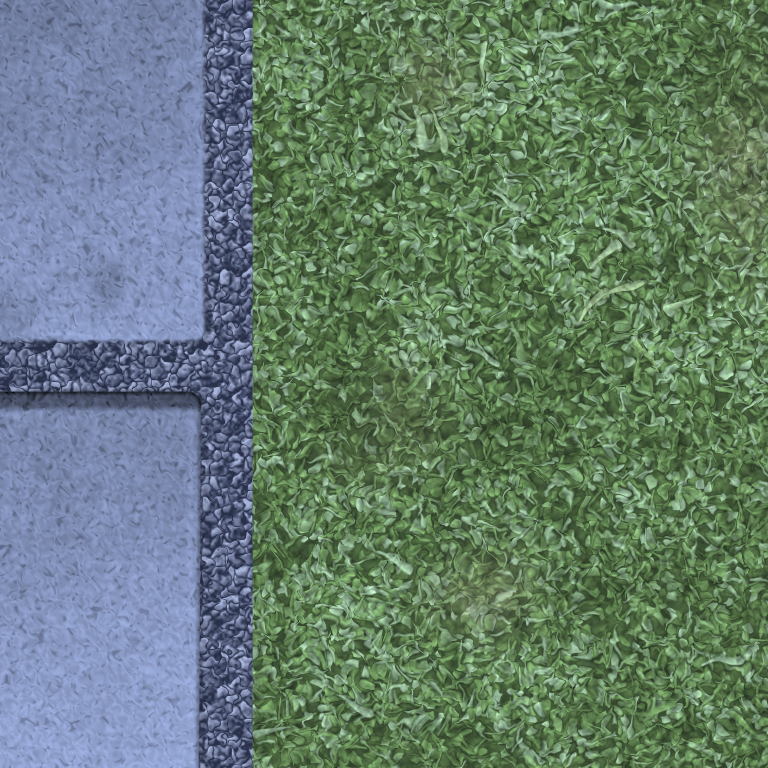
Give the GLSL for this texture, as a WebGL 2 fragment shader.

```glsl
#version 300 es
precision highp float;
// Two bluish concrete slabs with gravel joints beside a lawn of grass and clover.
// Slabs are rounded boxes with value noise, gravel is a warped Voronoi pattern, and
// the lawn is built from layers of jittered, randomly turned and warped capsules.
uniform vec2 u_resolution;
out vec4 fragColor;

const vec3 SLAB = vec3(0.51, 0.57, 0.73);
const vec3 STONE_DARK = vec3(0.16, 0.19, 0.29);
const vec3 STONE_LIGHT = vec3(0.66, 0.71, 0.86);
const vec3 SOIL = vec3(0.18, 0.24, 0.16);
const vec3 LEAF_DARK = vec3(0.28, 0.38, 0.23);
const vec3 LEAF_MID = vec3(0.39, 0.53, 0.33);
const vec3 LEAF_PALE = vec3(0.52, 0.64, 0.54);
const vec3 STRAW = vec3(0.60, 0.67, 0.50);
const vec3 DRY = vec3(0.42, 0.42, 0.34);
const float LAWN_X = 0.329;

float hash(vec2 p) {
  return fract(sin(dot(p, vec2(127.1, 311.7))) * 43758.5453);
}

vec2 hash2(vec2 p) {
  return vec2(hash(p), hash(p + 37.3));
}

float noise(vec2 p) {
  vec2 i = floor(p), f = fract(p);
  f = f * f * (3.0 - 2.0 * f);
  return mix(mix(hash(i), hash(i + vec2(1, 0)), f.x),
             mix(hash(i + vec2(0, 1)), hash(i + vec2(1, 1)), f.x), f.y);
}

float fbm(vec2 p) {
  float sum = 0.0, amp = 0.53;
  for (int i = 0; i < 4; i++) {
    sum += amp * noise(p);
    p = mat2(1.6, 1.2, -1.2, 1.6) * p + 5.7;
    amp *= 0.5;
  }
  return sum;
}

vec2 warp(vec2 p, float scale, float amount) {
  return p + amount * (vec2(noise(p * scale), noise(p * scale + 19.0)) - 0.5);
}

float roundBox(vec2 p, vec2 low, vec2 high, float r) {
  vec2 q = abs(p - 0.5 * (low + high)) - 0.5 * (high - low) + r;
  return length(max(q, 0.0)) + min(max(q.x, q.y), 0.0) - r;
}

float blob(vec2 p, vec2 center, vec2 size) {
  vec2 q = (p - center) / size;
  return exp(-dot(q, q));
}

// Pebbles: lit facets with broad uneven dark gaps
vec3 gravel(vec2 p, float scale) {
  vec2 q = warp(p, 120.0, 0.014) * scale, cell = floor(q), toStone = vec2(0), id = vec2(0);
  float near = 9.0, next = 9.0;
  for (int y = -1; y <= 1; y++)
    for (int x = -1; x <= 1; x++) {
      vec2 c = cell + vec2(x, y);
      vec2 d = q - c - hash2(c);
      float len = length(d);
      if (len < near) { next = near; near = len; toStone = d; id = c; }
      else next = min(next, len);
    }
  float facet = 0.38 + 0.4 * hash(id + 4.0) + dot(toStone, vec2(-0.4, 0.65));
  float body = smoothstep(0.02, 0.42, next - near);
  float grain = 0.45 * (noise(p * 260.0) - 0.5);
  return mix(STONE_DARK, STONE_LIGHT, clamp(facet * (0.2 + 0.8 * body) + grain, 0.0, 1.0));
}

// Concrete: cloudy tone, fine turned grain and small dark pits
vec3 concrete(vec2 p, float tone) {
  vec2 q = mat2(0.8, -0.6, 0.6, 0.8) * warp(p, 90.0, 0.008);
  float grain = noise(q * vec2(330.0, 210.0)) + 0.6 * noise(q * 160.0 + 4.0) - 0.8;
  float pits = smoothstep(0.64, 0.95, noise(q * vec2(250.0, 170.0) + 11.0));
  float cloud = fbm(p * vec2(14.0, 11.0)) - 0.5;
  return SLAB * (tone + 0.17 * grain + 0.14 * cloud - 0.2 * pits);
}

// One layer of leaves; shape = half length and width in cells
vec3 leaves(vec3 col, vec2 p, float scale, vec2 shape, float density, float pale, float seed, float px) {
  vec2 q = p * scale + seed * 7.31, cell = floor(q);
  for (int y = -1; y <= 1; y++)
    for (int x = -1; x <= 1; x++) {
      vec2 c = cell + vec2(x, y), key = c + seed;
      if (hash(key + 2.7) > density) continue;
      vec2 d = q - c - hash2(key);
      float turn = 6.2832 * hash(key + 8.1);
      d = mat2(cos(turn), -sin(turn), sin(turn), cos(turn)) * d;
      d.y += 0.5 * d.x * d.x * (hash(key + 5.5) - 0.5);
      float along = clamp(d.x / shape.x, -1.0, 1.0);
      float dist = length(d - vec2(along * shape.x, 0)) - shape.y * (1.0 - 0.55 * along);
      float cover = 1.0 - smoothstep(-1.3, 1.1, dist / (scale * px));
      float shadow = 1.0 - smoothstep(0.0, 0.16, dist);
      float tint = clamp(hash(key + 6.4) * 0.9 + pale, 0.0, 1.0);
      vec3 leaf = mix(LEAF_DARK, LEAF_MID, smoothstep(0.0, 0.5, tint));
      leaf = mix(leaf, LEAF_PALE, smoothstep(0.45, 1.0, tint));
      leaf *= 0.98 + 0.16 * clamp(d.y / shape.y, -1.0, 1.0);
      col = mix(col * (1.0 - 0.17 * shadow), leaf, cover * 0.85);
    }
  return col;
}

vec3 lawn(vec2 p, float px) {
  float patches = fbm(p * 9.0);
  float dry = blob(p, vec2(0.98, 0.80), vec2(0.07, 0.13)) + blob(p, vec2(0.50, 0.45), vec2(0.07))
            + blob(p, vec2(0.63, 0.23), vec2(0.07, 0.05)) + blob(p, vec2(0.56, 0.90), vec2(0.05));
  float tufts = blob(p, vec2(0.79, 0.60), vec2(0.10, 0.12)) + 0.7 * blob(p, vec2(0.58, 0.87), vec2(0.09))
              + 0.5 * blob(p, vec2(0.41, 0.31), vec2(0.06, 0.03));
  float pale = 0.6 * (patches - 0.5) + 0.12 * (1.0 - p.x);
  vec2 bent = warp(warp(p, 45.0, 0.012), 130.0, 0.006);
  vec3 col = mix(SOIL, LEAF_DARK, noise(p * 95.0));
  for (int i = 0; i < 3; i++) {
    float k = float(i);
    col = leaves(col, bent, 58.0 + 7.0 * k, vec2(0.14, 0.27), 0.5 - 0.2 * dry, pale + 0.06 * k, 13.0 + k, px);
    col = leaves(col, bent, 38.0 + 9.0 * k, vec2(0.5, 0.1), 0.7, pale + 0.06 * k, 3.0 + k, px);
  }
  col = mix(col, DRY * (0.5 + noise(bent * 120.0)), 0.6 * min(dry, 1.0) * patches);
  vec3 bladed = leaves(col, warp(p, 45.0, 0.01), 22.0, vec2(0.5, 0.075), 0.06 + 0.7 * tufts, 0.4, 31.0, px);
  col = mix(bladed, STRAW, 0.4 * min(tufts, 1.0) * smoothstep(0.04, 0.16, length(bladed - col)));
  float glint = noise(bent * 170.0) + 0.5 * noise(p * 300.0);
  return col * (0.74 + 0.22 * patches + 0.46 * glint);
}

void main() {
  vec2 p = gl_FragCoord.xy / u_resolution;
  float px = 1.0 / min(u_resolution.x, u_resolution.y);

  // Gravel joints, shaded beside the slabs
  vec3 col = gravel(p, 76.0);
  float rough = 0.004 * (noise(p * 110.0) - 0.5);
  float upper = roundBox(p, vec2(-0.5, 0.556), vec2(0.266, 1.5), 0.012) + rough;
  float lower = roundBox(p, vec2(-0.5, -0.5), vec2(0.259 + 0.006 * p.y, 0.490), 0.018);
  col *= 1.0 - 0.25 * exp(-max(min(upper, lower), 0.0) / 0.004);

  // Slabs with worn rims, stains and a dark upper edge on the lower one
  float upperTone = mix(1.06, 0.90, smoothstep(0.58, 1.0, p.y)) + 0.12 * (p.x - 0.13);
  upperTone -= 0.14 * blob(p, vec2(0.135, 0.63), vec2(0.025, 0.035)) + 0.13 * blob(p, vec2(0.0, 0.59), vec2(0.06, 0.03));
  upperTone += 0.05 * exp(-abs(upper + 0.008) / 0.005);
  col = mix(col, concrete(p, upperTone), smoothstep(0.004, -0.004, upper));
  float lowerTone = mix(1.13, 0.94, smoothstep(0.0, 0.45, p.y)) + 0.05 * exp(-abs(lower + 0.012) / 0.006);
  lowerTone -= 0.40 * smoothstep(0.462, 0.474, p.y) + 0.3 * smoothstep(-0.007, 0.0, lower);
  col = mix(col, concrete(p + 3.0, lowerTone), smoothstep(px, -px, lower));

  // Lawn along a straight border
  float border = smoothstep(-px, px, p.x - LAWN_X);
  if (border > 0.0) col = mix(col, lawn(p, px), border);
  fragColor = vec4(clamp(col, 0.0, 1.0), 1.0);
}
```
